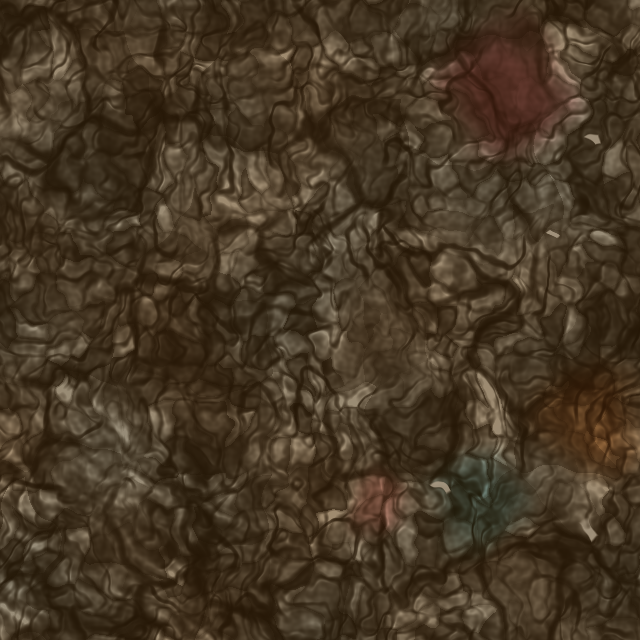
This texture is drawn by a Shadertoy shader. Its source:

```glsl
// Rough brown earth: pale cracked plates in curly dark rubble, with faint stains and chips.

vec2 hash2(vec2 p) {
    vec3 q = fract(p.xyx * vec3(0.1031, 0.1030, 0.0973));
    q += dot(q, q.yzx + 33.33);
    return fract((q.xx + q.yz) * q.zy);
}

float cornerSlope(vec2 cell, vec2 offset) {
    float angle = 6.2832 * hash2(cell).x;
    return dot(vec2(cos(angle), sin(angle)), offset);
}

float gradientNoise(vec2 p) {
    vec2 i = floor(p), f = fract(p);
    vec2 u = f * f * f * (f * (f * 6.0 - 15.0) + 10.0);
    vec2 e = vec2(1.0, 0.0);
    return mix(mix(cornerSlope(i, f), cornerSlope(i + e, f - e), u.x),
               mix(cornerSlope(i + e.yx, f - e.yx), cornerSlope(i + 1.0, f - 1.0), u.x), u.y);
}

vec2 noiseVector(vec2 p) {
    return vec2(gradientNoise(p), gradientNoise(p + vec2(37.2, 81.7)));
}

// x: gap to the neighbouring stone, y: random value of the stone
vec2 stones(vec2 p) {
    vec2 cell = floor(p);
    float nearest = 9.0, second = 9.0, id = 0.0;
    for (int y = -1; y <= 1; y++)
    for (int x = -1; x <= 1; x++) {
        vec2 c = cell + vec2(x, y);
        float d = length(c + 0.1 + 0.8 * hash2(c + 7.0) - p);
        if (d < nearest) {
            second = nearest;
            nearest = d;
            id = hash2(c + 51.0).y;
        } else {
            second = min(second, d);
        }
    }
    return vec2(second - nearest, id);
}

// Curly folds: rounded tops separated by thin creases
float folds(vec2 p) {
    float curl = abs(gradientNoise(p * vec2(30.0, 25.0)));
    return smoothstep(0.0, 0.17, curl) + 0.7 * gradientNoise(p * 52.0);
}

float stain(vec2 p, vec2 centre, float radius) {
    return 1.0 - smoothstep(0.35 * radius, 1.2 * radius, length(p - centre));
}

void mainImage(out vec4 fragColor, in vec2 fragCoord) {
    vec2 uv = fragCoord / iResolution.y;
    vec2 p = uv + 0.045 * noiseVector(uv * 7.0) + 0.016 * noiseVector(uv * 21.0 + 5.0);
    vec2 fine = p + 0.009 * noiseVector(uv * 43.0 + 11.0);

    // Broad light and dark areas, where light areas are smoother
    float patches = gradientNoise(p * vec2(8.0, 5.5) + 3.0);
    float rubble = mix(0.4, 1.0, 1.0 - smoothstep(-0.05, 0.3, patches));
    float value = 0.2 + 1.6 * patches + 1.1 * gradientNoise(p * 15.0 + 20.0);

    // Large plates, and the small stones between them
    vec2 plate = stones(p * vec2(9.5, 7.5));
    vec2 stone = stones(fine * vec2(29.0, 25.0) + 9.0);
    value += 0.9 * (plate.y - 0.5);
    value += rubble * (1.3 * (stone.y - 0.5) + 0.9 * (smoothstep(0.0, 0.35, stone.x) - 0.6));

    // Folded relief lit from the upper left
    float relief = folds(fine);
    float lit = relief - folds(fine + vec2(-0.003, 0.004));
    value += rubble * (0.75 * (relief - 0.7) + 0.45 * lit);
    value += 0.6 * gradientNoise(uv * 95.0);

    // Slanting strands in the lower left corner
    float strands = gradientNoise(vec2(dot(p, vec2(0.6, 0.8)) * 62.0, dot(p, vec2(0.8, -0.6)) * 10.0));
    value += 1.4 * strands * (1.0 - smoothstep(0.25, 0.5, length(uv - vec2(0.1, 0.05))));

    // Broken cracks around the plates, and longer wandering ones
    float crack = (1.0 - smoothstep(0.02, 0.17, plate.x))
                * smoothstep(-0.2, 0.2, gradientNoise(p * 6.0 + 40.0));
    float wander = abs(gradientNoise(fine * vec2(11.0, 8.0) + 60.0));
    crack = max(crack, (1.0 - smoothstep(0.01, 0.06, wander))
                * smoothstep(0.0, 0.25, gradientNoise(uv * 9.0 + 70.0)));
    value -= 1.7 * crack;

    // Calm the surface inside the red stain
    float red = stain(p, vec2(0.79, 0.86), 0.11);
    value = mix(value, 0.35 * value - 0.35, 0.8 * red);

    // Earth ramp from deep umber to pale grey-brown
    float tone = min(0.29 * exp(0.75 * value), 1.2);
    vec3 colour = vec3(0.14, 0.085, 0.02) + vec3(0.39, 0.385, 0.36) * tone;
    float hue = gradientNoise(uv * 5.0 + 90.0);
    colour *= 1.0 + hue * vec3(0.08, -0.02, -0.12);

    // Mineral stains
    colour *= mix(vec3(1.0), vec3(1.15, 0.82, 0.95), red);
    colour *= mix(vec3(1.0), vec3(0.8, 1.06, 1.2), stain(p, vec2(0.75, 0.22), 0.085));
    colour *= mix(vec3(1.0), vec3(1.18, 0.98, 0.75), stain(p, vec2(0.93, 0.35), 0.1));
    colour *= mix(vec3(1.0), vec3(1.15, 0.92, 0.95), stain(p, vec2(0.59, 0.2), 0.06));

    // A few pale chips
    for (int i = 0; i < 4; i++) {
        vec2 seed = hash2(vec2(i, 17));
        vec2 d = fine - vec2(0.5, 0.15) - seed * vec2(0.42, 0.7);
        float size = 0.007 + 0.003 * float(i);
        float chip = 1.0 - smoothstep(0.6 * size, size, abs(d.x) + abs(d.y + 0.4 * d.x));
        colour = mix(colour, vec3(0.68, 0.62, 0.53), 0.85 * chip);
    }

    fragColor = vec4(clamp(colour, 0.0, 1.0), 1.0);
}
```
